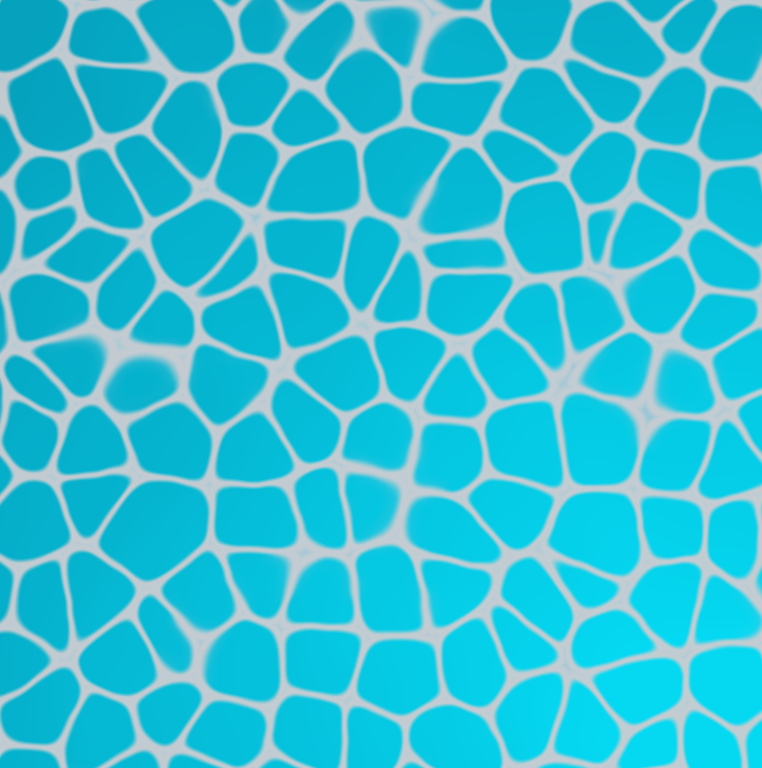
A Shadertoy shader for this texture:

```glsl
const float CELLS = 11.0;
const vec3 DEEP_WATER = vec3(0.02, 0.63, 0.74);
const vec3 LIT_WATER = vec3(0.02, 0.85, 0.95);
const vec3 FOAM = vec3(0.79, 0.80, 0.82);
const vec3 FILM = vec3(0.48, 0.76, 0.85);

vec3 hash3(vec2 p) {
    vec3 q = fract(p.xyx * vec3(0.1031, 0.1030, 0.0973));
    q += dot(q, q.yxz + 33.33);
    return fract((q.xxy + q.yzz) * q.zyx);
}

// Layered sines, roughly -1 to 1
float waves(vec2 p) {
    float sum = 0.0, amp = 0.55;
    for (int i = 0; i < 4; i++) {
        sum += amp * sin(p.x + 1.3 * sin(p.y)) * cos(p.y + 0.7 * sin(p.x));
        p = mat2(1.2, 1.3, -1.3, 1.2) * p + 2.1;
        amp *= 0.6;
    }
    return sum;
}

// Seed offset from p (xy) and its random weight (z)
vec3 seedAt(vec2 cell, vec2 p, float jitter) {
    vec3 h = hash3(cell + 17.0);
    return vec3(cell + 0.5 + jitter * (h.xy - 0.5) - p, 0.16 * h.z);
}

// Distance to the walls of a weighted cell; low sharpness rounds its corners
float wallDistance(vec2 p, float jitter, float sharpness) {
    vec2 base = floor(p), home = base;
    vec3 near = vec3(0.0);
    float best = 1e5;
    for (int y = -2; y <= 2; y++)
    for (int x = -2; x <= 2; x++) {
        vec2 cell = base + vec2(x, y);
        vec3 s = seedAt(cell, p, jitter);
        float d = dot(s.xy, s.xy) - s.z;
        if (d < best) { best = d; near = s; home = cell; }
    }
    float sum = 0.0;
    for (int y = -2; y <= 2; y++)
    for (int x = -2; x <= 2; x++) {
        vec2 cell = home + vec2(x, y);
        if (cell == home) continue;
        vec3 s = seedAt(cell, p, jitter);
        float d = dot(s.xy, s.xy) - s.z - best;
        d /= 2.0 * max(length(s.xy - near.xy), 0.08);
        sum += exp(-sharpness * d);
    }
    return -log(sum) / sharpness;
}

// Water brightens toward the lower right
vec3 waterColor(vec2 uv) {
    float light = 1.1 - 0.88 * distance(uv, vec2(0.92, 0.05));
    light += 0.08 * waves(uv * 5.0 + 1.0);
    return mix(DEEP_WATER, LIT_WATER, clamp(light, 0.0, 1.0));
}

void mainImage(out vec4 fragColor, in vec2 fragCoord) {
    vec2 uv = fragCoord / iResolution.y;
    vec2 p = uv * CELLS;

    // Gentle bends in the walls
    p += 0.10 * vec2(waves(p * 1.1), waves(p.yx * 1.1 + 4.0));

    // Patches where foam gathers
    float patchy = smoothstep(0.25, 0.8, waves(p * 0.85 + 7.0));
    float wall = wallDistance(p, 0.92, mix(14.0, 9.0, patchy));

    // Soft walls, with bluish film in thick junctions and around patches
    float foam = 1.0 - smoothstep(0.005, mix(0.08, 0.14, patchy), wall);
    float haze = patchy * 0.45 * (1.0 - smoothstep(0.0, 0.24, wall));
    float hollow = smoothstep(0.02, 0.12, -wall) * (0.5 + 0.4 * waves(p * 2.3));

    vec3 color = mix(waterColor(uv), FILM, haze);
    color = mix(color, mix(FOAM, FILM, clamp(hollow, 0.0, 0.7)), 0.96 * foam);
    fragColor = vec4(color, 1.0);
}
```
